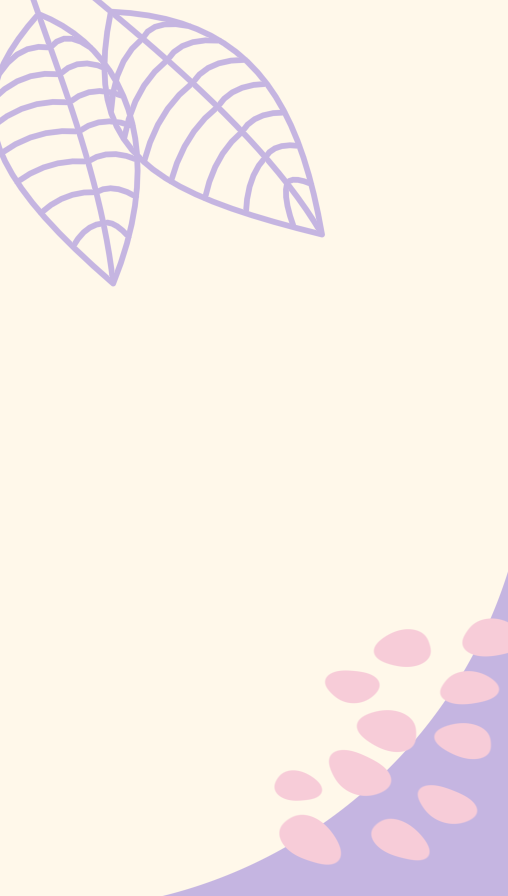
Write a WebGL 1 fragment shader that draws this background.

```glsl
precision highp float;
// Cream backdrop with two outlined leaves at the top left, a lilac corner with a
// concave round edge, and three arcs of pink pebbles. Leaves are cubic curves with
// looped veins; pebbles are wobbly ellipses spaced along cubic arcs.

uniform vec2 u_resolution;

// Layout units: the canvas is HEIGHT tall, with y measured down from the top.
const float HEIGHT = 768.0;
const vec3 CREAM = vec3(1.0, 0.973, 0.918);
const vec3 LILAC = vec3(0.773, 0.71, 0.882);
const vec3 PINK = vec3(0.969, 0.8, 0.847);

const float STROKE = 2.5;          // half width of leaf lines
const float VEIN_FIRST = 0.145;    // first vein along the midrib, 0 to 1
const float VEIN_STEP = 0.108;
const float VEIN_BEND = 9.0;       // bow of each vein towards the base
const vec2 HOLLOW_CENTER = vec2(40.4, 366.0);
const float HOLLOW_RADIUS = 414.0;
const float WOBBLE = 0.06;         // unevenness of the pebbles

float segmentDist(vec2 p, vec2 a, vec2 b) {
  vec2 ab = b - a;
  float h = clamp(dot(p - a, ab) / dot(ab, ab), 0.0, 1.0);
  return length(p - a - ab * h);
}

vec2 cubic(vec2 a, vec2 b, vec2 c, vec2 d, float t) {
  float s = 1.0 - t;
  return s * s * s * a + 3.0 * s * t * (s * b + t * c) + t * t * t * d;
}

float cubicDist(vec2 p, vec2 a, vec2 b, vec2 c, vec2 d) {
  float dist = HEIGHT;
  vec2 last = a;
  for (int i = 1; i <= 20; i++) {
    vec2 next = cubic(a, b, c, d, float(i) / 20.0);
    dist = min(dist, segmentDist(p, last, next));
    last = next;
  }
  return dist;
}

// Bowed line from a to b, its middle pulled along bend.
float veinDist(vec2 p, vec2 a, vec2 b, vec2 bend) {
  float dist = HEIGHT;
  vec2 last = a;
  for (int i = 1; i <= 5; i++) {
    float t = float(i) / 5.0;
    vec2 next = mix(a, b, t) + bend * 4.0 * t * (1.0 - t);
    dist = min(dist, segmentDist(p, last, next));
    last = next;
  }
  return dist;
}

// Midrib m, lower edge l and upper edge u share base and tip.
// slant: how far the veins advance along the lower and upper edges.
float leafDist(vec2 p, vec2 base, vec2 tip, vec2 m1, vec2 m2,
               vec2 l1, vec2 l2, vec2 u1, vec2 u2, vec2 slant) {
  float dist = cubicDist(p, base, m1, m2, tip);
  dist = min(dist, cubicDist(p, base, l1, l2, tip));
  dist = min(dist, cubicDist(p, base, u1, u2, tip));
  vec2 bend = normalize(base - tip) * VEIN_BEND;
  for (int i = 0; i < 7; i++) {
    float t = VEIN_FIRST + VEIN_STEP * float(i);
    vec2 root = cubic(base, m1, m2, tip, t);
    vec2 low = cubic(base, l1, l2, tip, t + slant.x);
    vec2 high = cubic(base, u1, u2, tip, t + slant.y);
    float taper = 1.0 - 0.6 * t;
    dist = min(dist, veinDist(p, root, low, bend * taper));
    dist = min(dist, veinDist(p, root, high, bend * taper));
  }
  return dist;
}

float pebbleDist(vec2 p, vec2 size, float tilt, float seed) {
  float c = cos(tilt), s = sin(tilt);
  vec2 q = vec2(c * p.x + s * p.y, c * p.y - s * p.x) / size;
  float angle = atan(q.y, q.x);
  float radius = 1.0 + WOBBLE * (sin(3.0 * angle + seed) + 0.6 * sin(2.0 * angle + 2.3 * seed));
  return (length(q) - radius) * size.y;
}

// Evenly spaced pebbles on the arc a-b-c-d; size and tilt blend from start to end.
float pebbleArc(vec2 p, vec2 a, vec2 b, vec2 c, vec2 d, float steps,
                vec2 sizeA, vec2 sizeB, vec2 tilts) {
  float dist = HEIGHT;
  for (int i = 0; i < 4; i++) {
    float t = min(float(i) / steps, 1.0);
    float seed = 1.2 + 1.9 * t * steps;
    vec2 q = p - cubic(a, b, c, d, t);
    dist = min(dist, pebbleDist(q, mix(sizeA, sizeB, t), mix(tilts.x, tilts.y, t), seed));
  }
  return dist;
}

void main() {
  float unit = HEIGHT / u_resolution.y;
  vec2 p = vec2(gl_FragCoord.x, u_resolution.y - gl_FragCoord.y) * unit;
  float soft = 0.7 * unit;

  // Leaves and their stems
  vec2 baseA = vec2(33.0, 12.0), baseB = vec2(95.0, 10.0);
  float leaves = leafDist(p, baseA, vec2(97.0, 243.0), vec2(55.0, 75.0), vec2(88.0, 160.0),
    vec2(-32.0, 85.0), vec2(-22.0, 140.0), vec2(105.0, 40.0), vec2(145.0, 125.0), vec2(0.1, 0.09));
  leaves = min(leaves, leafDist(p, baseB, vec2(276.0, 201.0), vec2(155.0, 60.0), vec2(235.0, 130.0),
    vec2(70.0, 130.0), vec2(130.0, 165.0), vec2(210.0, 15.0), vec2(255.0, 80.0), vec2(0.15, 0.08)));
  leaves = min(leaves, segmentDist(p, baseA, vec2(27.0, -5.0)));
  leaves = min(leaves, segmentDist(p, baseB, vec2(77.0, -5.0))) - STROKE;

  // Corner outside a large circle
  float corner = HOLLOW_RADIUS - length(p - HOLLOW_CENTER);
  corner = max(corner, HOLLOW_CENTER.y - p.y);

  // Pebbles: outer, middle and inner arc
  float pebbles = pebbleArc(p, vec2(255.0, 674.0), vec2(287.0, 599.0), vec2(318.0, 559.0),
    vec2(346.0, 556.0), 2.0, vec2(20.0, 13.0), vec2(25.0, 15.5), vec2(0.2, -0.1));
  pebbles = min(pebbles, pebbleArc(p, vec2(266.0, 720.0), vec2(343.0, 632.0), vec2(274.0, 668.0),
    vec2(422.0, 547.0), 3.0, vec2(28.0, 18.0), vec2(26.0, 16.0), vec2(0.6, 0.0)));
  pebbles = min(pebbles, pebbleArc(p, vec2(343.0, 720.0), vec2(400.0, 714.0), vec2(399.0, 618.0),
    vec2(402.0, 590.0), 3.0, vec2(26.0, 15.0), vec2(25.0, 14.0), vec2(0.5, 0.0)));

  float lilac = 1.0 - smoothstep(-soft, soft, min(leaves, corner));
  vec3 color = mix(CREAM, LILAC, lilac);
  color = mix(color, PINK, 1.0 - smoothstep(-soft, soft, pebbles));
  gl_FragColor = vec4(color, 1.0);
}
```
